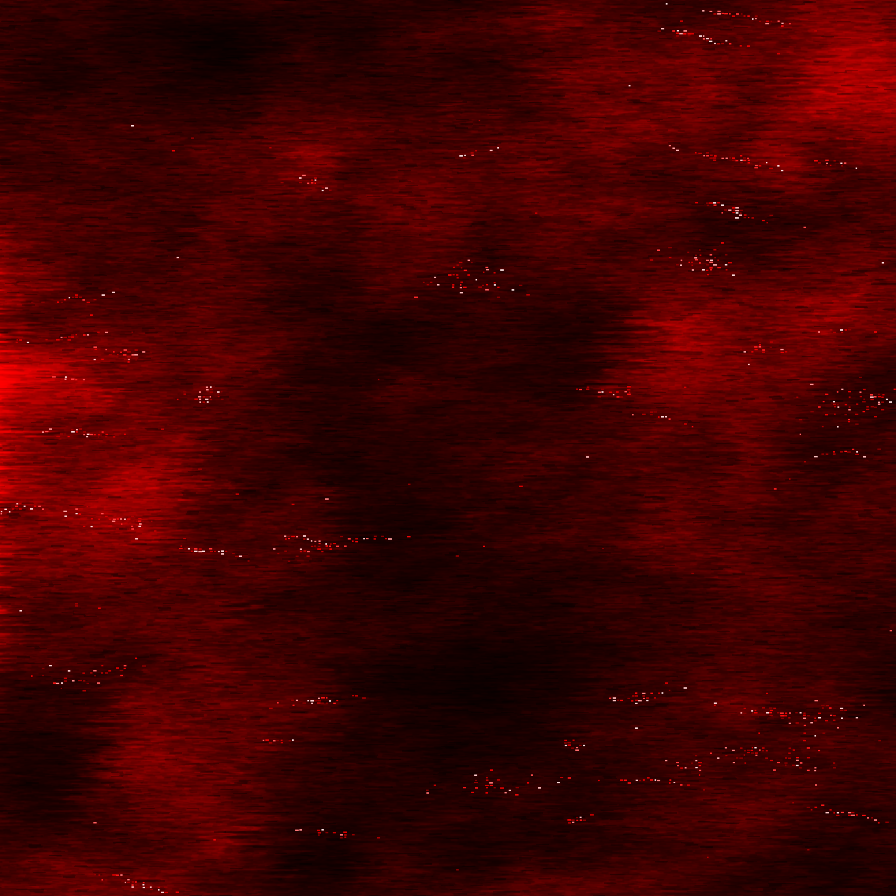
Give the GLSL for this texture, as a WebGL 1 fragment shader.

```glsl
precision highp float;
uniform vec2 u_resolution;

const int TRAILS = 46;

float hash(vec2 p) {
  vec3 q = fract(vec3(p.xyx) * 0.1031);
  q += dot(q, q.yzx + 33.33);
  return fract((q.x + q.y) * q.z);
}

float noise(vec2 p) {
  vec2 cell = floor(p);
  vec2 f = fract(p);
  f = f * f * (3.0 - 2.0 * f);
  float low = mix(hash(cell), hash(cell + vec2(1.0, 0.0)), f.x);
  float high = mix(hash(cell + vec2(0.0, 1.0)), hash(cell + vec2(1.0)), f.x);
  return mix(low, high, f.y);
}

float fbm(vec2 p) {
  float sum = 0.0;
  float amplitude = 0.5;
  for (int i = 0; i < 6; i++) {
    sum += amplitude * noise(p);
    p = p * 2.03 + vec2(17.3, 9.1);
    amplitude *= 0.6;
  }
  return sum;
}

// One row of flat dashes with short blends between them
float dashRow(float x, float row) {
  float u = x + 7.0 * hash(vec2(row, 3.0));
  float cell = floor(u);
  float blend = smoothstep(0.75, 1.0, fract(u));
  return mix(hash(vec2(cell, row)), hash(vec2(cell + 1.0, row)), blend);
}

float dashes(vec2 p) {
  float row = floor(p.y);
  float blend = smoothstep(0.2, 0.8, fract(p.y));
  return mix(dashRow(p.x, row), dashRow(p.x, row + 1.0), blend);
}

float blob(vec2 p, vec2 center, vec2 radius) {
  vec2 d = (p - center) / radius;
  return exp(-dot(d, d));
}

// Broad glowing and shaded regions, in log brightness
float regions(vec2 p) {
  float glow = 1.0 * blob(p, vec2(0.08, 0.57), vec2(0.29, 0.25))
             + 1.2 * blob(p, vec2(0.85, 0.90), vec2(0.38, 0.19))
             + 0.3 * blob(p, vec2(0.80, 0.60), vec2(0.30, 0.20));
  float shade = 0.8 * blob(p, vec2(0.28, 0.95), vec2(0.26, 0.11))
              + 0.8 * blob(p, vec2(0.56, 0.30), vec2(0.16, 0.22))
              + 0.6 * blob(p, vec2(0.95, 0.24), vec2(0.20, 0.13))
              + 0.3 * blob(p, vec2(0.42, 0.75), vec2(0.10, 0.20));
  float rim = 0.6 * exp(-p.x * 50.0) * blob(p, vec2(0.0, 0.53), vec2(1.0, 0.28));
  return glow - shade + rim;
}

// Shifts thin rows sideways so that cloud edges fray horizontally
vec2 tear(vec2 p) {
  float wide = dashes(vec2(p.x * 14.0, p.y * 380.0)) - 0.5;
  float fine = dashes(vec2(p.x * 50.0, p.y * 480.0) + 70.0) - 0.5;
  return p + vec2(0.045 * wide + 0.015 * fine, 0.0);
}

float streaks(vec2 p) {
  float wide = dashes(vec2(p.x * 36.0, p.y * 400.0) + 11.0) - 0.5;
  float fine = dashes(vec2(p.x * 130.0, p.y * 500.0) + 53.0) - 0.5;
  float gaps = smoothstep(0.87, 0.97, dashes(vec2(p.x * 60.0, p.y * 420.0) + 29.0));
  return 0.42 * wide + 0.36 * fine - 0.5 * gaps;
}

// Chance of a speck: short, gently slanted trails of varied thickness
float trailDensity(vec2 p) {
  float density = 0.0;
  for (int i = 0; i < TRAILS; i++) {
    float id = float(i) * 3.7 + 1.0;
    vec2 center = vec2(hash(vec2(id, 2.0)), hash(vec2(id, 5.0)));
    float halfLength = mix(0.015, 0.05, hash(vec2(id, 8.0)));
    float thickness = mix(0.0018, 0.016, pow(hash(vec2(id, 11.0)), 3.0));
    float slope = mix(-0.25, 0.15, hash(vec2(id, 14.0)));
    vec2 d = p - center;
    d.y -= slope * d.x + 0.008 * (noise(vec2(p.x * 60.0, id)) - 0.5);
    float strength = mix(0.85, 0.3, smoothstep(0.002, 0.008, thickness));
    density = max(density, strength * blob(d, vec2(0.0), vec2(halfLength, thickness)));
  }
  return density;
}

// Returns speck coverage in x and its whiteness in y
vec2 specks(vec2 p) {
  vec2 grid = vec2(240.0, 360.0);
  vec2 cell = floor(p * grid);
  float present = step(hash(cell + 91.0), trailDensity((cell + 0.5) / grid));
  vec2 jitter = vec2(hash(cell + 13.0), hash(cell + 37.0)) - 0.5;
  vec2 d = abs(fract(p * grid) - 0.5 - 0.3 * jitter) / grid;
  vec2 size = vec2(mix(0.0008, 0.0022, hash(cell + 61.0)), 0.0008);
  vec2 inside = 1.0 - smoothstep(size - 0.0005, size + 0.0005, d);
  return vec2(present * inside.x * inside.y, hash(cell + 7.0));
}

void main() {
  vec2 p = gl_FragCoord.xy / u_resolution;

  // Torn clouds with fine horizontal grain
  vec2 torn = tear(p);
  float clouds = fbm(vec2(torn.x * 5.0, (torn.y - 0.12 * torn.x) * 7.5) + 4.0) - 0.596;
  float glow = 0.205 * exp(regions(torn) + 3.2 * clouds + streaks(p));
  vec3 color = vec3(1.0 - exp(-1.1 * glow), 0.0, 0.0);

  // Sparse hot specks
  vec2 speck = specks(p);
  float white = smoothstep(0.5, 1.0, speck.y);
  vec3 speckColor = vec3(mix(0.5, 1.0, smoothstep(0.0, 0.7, speck.y)), vec2(0.9 * white));
  color = mix(color, max(color, speckColor), speck.x);

  gl_FragColor = vec4(color, 1.0);
}
```
